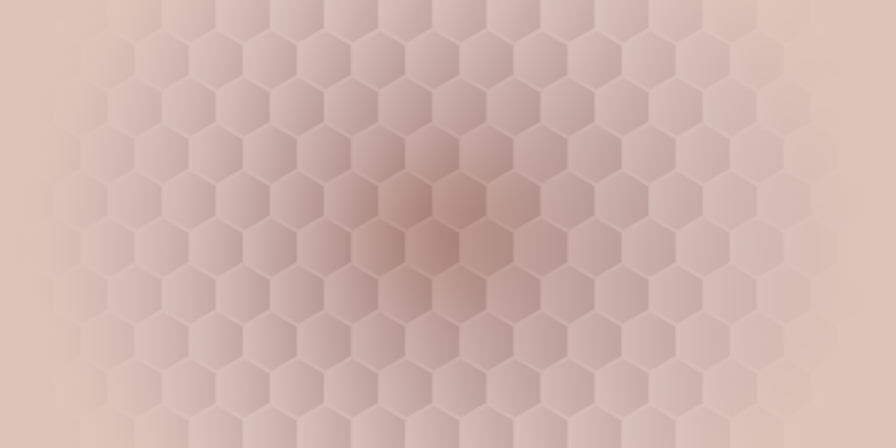
This background is drawn by a Shadertoy shader. Its source:

```glsl
// Soft rose honeycomb of shaded hexagons, darkest in the middle and fading out at the sides.

const vec3 CORE  = vec3(0.695, 0.55, 0.51);
const vec3 ROSE  = vec3(0.75, 0.63, 0.612);
const vec3 BLUSH = vec3(0.815, 0.718, 0.697);
const vec3 SAND  = vec3(0.868, 0.768, 0.722);

const float CELL_WIDTH = 0.1208;               // in canvas heights
const vec2 CELL_ORIGIN = vec2(0.0285, 0.552);  // from the middle of the width, from the bottom

// Offset from the centre of the nearest pointy-top hexagon of unit width
vec2 hexLocal(vec2 p) {
    vec2 period = vec2(1.0, sqrt(3.0));
    vec2 a = mod(p + 0.5 * period, period) - 0.5 * period;
    vec2 b = mod(p, period) - 0.5 * period;
    return dot(a, a) < dot(b, b) ? a : b;
}

// Distance from a point inside the unit hexagon to its border
float hexBorder(vec2 p) {
    p = abs(p);
    return 0.5 - max(p.x, dot(p, vec2(0.5, 0.8660254)));
}

// Radial colour ramp from the core to the sides
vec3 ramp(float r) {
    vec3 colour = mix(CORE, ROSE, smoothstep(0.0, 0.34, r));
    colour = mix(colour, BLUSH, smoothstep(0.2, 0.72, r));
    return mix(colour, SAND, smoothstep(0.62, 1.02, r));
}

// Light on the left of each cell, shadow on the right, with a fine pale rim
float cellShade(vec2 local, float pixel) {
    float slope = -0.085 * local.x + 0.012 * local.y;
    float rim = 1.0 - smoothstep(0.015, 0.035 + pixel, hexBorder(local));
    return mix(slope, 0.042, 0.8 * rim);
}

void mainImage(out vec4 fragColor, in vec2 fragCoord) {
    vec2 uv = fragCoord / iResolution.y;
    uv.x -= 0.5 * iResolution.x / iResolution.y;

    // Elliptical background glow
    vec2 offset = uv - vec2(-0.01, 0.49);
    float radius = length(offset / vec2(0.97, 0.84));
    vec3 colour = ramp(radius);

    // Honeycomb relief, vanishing towards the sides
    vec2 local = hexLocal((uv - CELL_ORIGIN) / CELL_WIDTH);
    float pixel = 1.0 / (iResolution.y * CELL_WIDTH);
    float fade = 1.0 - smoothstep(0.4, 1.02, length(offset / vec2(1.0, 1.2)));
    colour += cellShade(local, pixel) * fade * vec3(0.95, 1.05, 1.03);

    fragColor = vec4(colour, 1.0);
}
```
